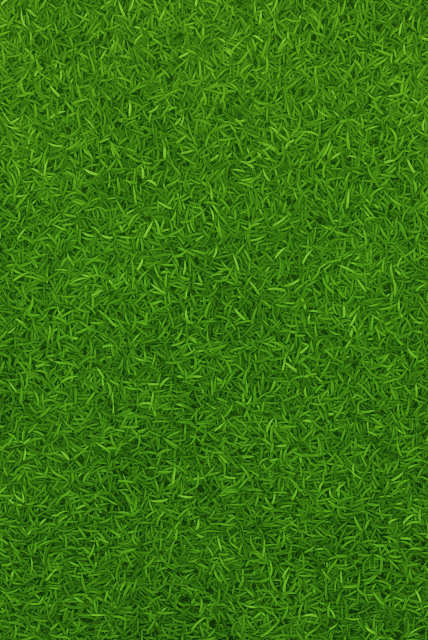
This texture is drawn by a Shadertoy shader. Its source:

```glsl
const int LAYERS = 16;
const float CELL = 0.022;          // spacing of blades, in canvas heights
const float PI = 3.14159;

const vec3 SOIL_GREEN = vec3(0.06, 0.19, 0.025);
const vec3 LEAF_GREEN = vec3(0.22, 0.465, 0.06);
const vec3 SUN_GREEN  = vec3(0.37, 0.66, 0.11);
const vec3 PALE_TIP   = vec3(0.55, 0.78, 0.27);

vec4 hash4(vec3 cell) {
    vec4 p = fract(cell.xyzx * vec4(0.1031, 0.1030, 0.0973, 0.1099));
    p += dot(p, p.wzxy + 33.33);
    return fract((p.xxyz + p.yzzw) * p.zywx);
}

// Slow brightness drift built from layered sines
float tuftDrift(vec2 p) {
    return 0.5 * sin(p.x * 17.0 + 2.0 * sin(p.y * 9.0))
         + 0.5 * sin(p.y * 23.0 + 2.0 * sin(p.x * 13.0 + 1.0));
}

vec3 grassColor(float tone) {
    vec3 color = mix(SOIL_GREEN, LEAF_GREEN, clamp(tone * 2.0, 0.0, 1.0));
    color = mix(color, SUN_GREEN, clamp(tone * 2.0 - 1.0, 0.0, 1.0));
    return mix(color, PALE_TIP, clamp((tone - 1.0) * 2.5, 0.0, 1.0));
}

// Blade coordinates: x from root (-1) to tip (1), y across the curved spine
vec2 bladeSpace(vec2 p, float angle, float halfLength, float bend) {
    vec2 axis = vec2(cos(angle), sin(angle));
    float along = dot(p, axis) / halfLength;
    float across = dot(p, vec2(-axis.y, axis.x));
    return vec2(along, across - bend * halfLength * (along * along - 0.3));
}

float bladeHalfWidth(float along, float fullWidth) {
    float tip = 1.0 - smoothstep(-0.2, 1.0, along);
    float root = smoothstep(-1.0, -0.6, along);
    return fullWidth * root * sqrt(tip);
}

// Paints one blade and its soft shadow over the tone below
float paintBlade(float below, vec2 p, vec4 rnd, vec4 look, float depth,
                 float height, float pixel) {
    float spread = mix(1.15, 0.85, height);
    float angle = PI * (0.5 + (rnd.z - 0.5) * spread);
    float halfLength = CELL * mix(0.5, 0.92, rnd.w);
    vec2 b = bladeSpace(p, angle, halfLength, (look.x - 0.5) * 0.6);
    if (abs(b.x) > 1.0) return below;

    float width = bladeHalfWidth(b.x, mix(0.0013, 0.0023, look.y));
    float edge = abs(b.y) - width;
    float cover = clamp(0.5 - edge / pixel, 0.0, 1.0)
                * smoothstep(0.0, pixel, width);
    float shadow = (1.0 - smoothstep(0.0, 0.0035, edge))
                 * (1.0 - b.x * b.x);

    // Two faces meet at a crease; light gathers toward the tip
    float face = clamp(b.y / 0.0012, -1.0, 1.0) * (look.w - 0.5);
    float tone = 0.47 + 0.3 * depth + 0.55 * (look.z - 0.5)
               + 0.15 * b.x + 0.28 * face;
    tone += 0.25 * smoothstep(0.9, 1.0, look.z);
    return mix(below * (1.0 - 0.3 * shadow), tone, cover);
}

float paintLayer(float below, vec2 p, float layer, float depth, float pixel) {
    vec2 grid = p / CELL + layer * vec2(0.37, 0.61);
    vec2 home = floor(grid);
    for (int j = -1; j <= 1; j++)
    for (int i = -1; i <= 1; i++) {
        vec2 cell = home + vec2(i, j);
        vec4 rnd = hash4(vec3(cell + 5.0, layer * 7.0 + 3.0));
        vec4 look = hash4(vec3(cell + 91.0, layer * 11.0 + 57.0));
        vec2 offset = (grid - cell - rnd.xy) * CELL;
        below = paintBlade(below, offset, rnd, look, depth, p.y, pixel);
    }
    return below;
}

void mainImage(out vec4 fragColor, in vec2 fragCoord) {
    float pixel = 1.0 / iResolution.y;
    vec2 p = fragCoord * pixel;

    float tone = 0.12;
    for (int i = 0; i < LAYERS; i++) {
        float depth = float(i) / float(LAYERS - 1);
        tone = paintLayer(tone, p, float(i), depth, pixel);
    }

    // Gentle light falling from the top of the lawn
    tone += 0.03 * tuftDrift(p) + 0.14 * (p.y - 0.5);
    vec3 color = grassColor(tone);
    color.r += 0.03 * smoothstep(0.5, 1.0, p.y) * tone;
    fragColor = vec4(color, 1.0);
}
```
